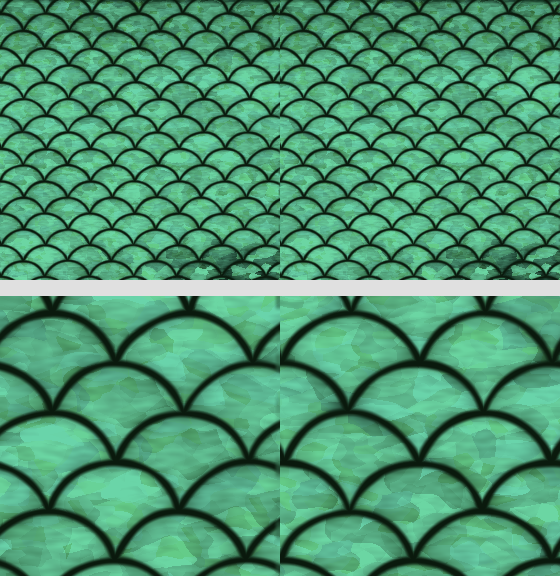
Top, the full canvas; bottom, a detail of the centre.
A WebGL 2 fragment shader for this pattern:

```glsl
#version 300 es
precision highp float;
// Green dragon scales: two identical square tiles side by side, each with
// staggered rows of circular arches whose pitch narrows towards the bottom.
// Dark outlines come from arch distances; paint from warped facets and noise.

uniform vec2 u_resolution;
out vec4 fragColor;

const float TILES = 2.0;
const float PITCH_TOP = 0.164;      // scale width, in tile widths
const float PITCH_BOTTOM = 0.157;
const float FIRST_X = 0.083;        // centre of the first scale
const float ROWS = 16.0;            // row density at the top
const float ROW_GAIN = 1.0;         // extra rows gained towards the bottom
const float ROW_PHASE = 0.21;
const float ROW_RATIO = 0.37;       // row height over scale width
const float ARCH_RADIUS = 0.523;    // in scale widths
const float LINE_HALF = 0.026;
const float LINE_SOFT = 0.018;
const float RIM_WIDTH = 0.045;
const vec2 FACETS = vec2(24.0, 42.0);
const vec3 OLIVE = vec3(0.29, 0.62, 0.28);
const vec3 TEAL = vec3(0.35, 0.71, 0.62);
const vec3 RAMP[6] = vec3[6](
    vec3(0.04, 0.10, 0.05), vec3(0.08, 0.22, 0.14), vec3(0.18, 0.38, 0.27),
    vec3(0.27, 0.55, 0.40), vec3(0.35, 0.69, 0.53), vec3(0.42, 0.84, 0.64));

vec2 hash2(vec2 p) {
    vec3 q = fract(p.xyx * vec3(0.1031, 0.1030, 0.0973));
    q += dot(q, q.yzx + 33.33);
    return fract((q.xx + q.yz) * q.zy);
}

float corner(vec2 cell, vec2 offset) {
    return dot(hash2(cell) * 2.0 - 1.0, offset);
}

// Gradient noise, about -0.7 to 0.7
float noise(vec2 p) {
    vec2 i = floor(p), f = fract(p);
    vec2 s = f * f * f * (f * (f * 6.0 - 15.0) + 10.0);
    vec2 e = vec2(0.0, 1.0);
    return mix(mix(corner(i, f), corner(i + e.yx, f - e.yx), s.x),
               mix(corner(i + e, f - e), corner(i + 1.0, f - 1.0), s.x), s.y);
}

// Random pair for the nearest facet point
vec2 facet(vec2 p) {
    vec2 home = floor(p), nearest = home;
    float best = 9.0;
    for (int y = -1; y <= 1; y++)
        for (int x = -1; x <= 1; x++) {
            vec2 cell = home + vec2(x, y);
            vec2 d = cell + hash2(cell) - p;
            if (dot(d, d) < best) { best = dot(d, d); nearest = cell; }
        }
    return hash2(nearest + 71.0);
}

// Signed distance to the arches of one row (positive inside), and column
vec2 arch(vec2 grid, float row) {
    float x = grid.x + 0.5 * mod(row, 2.0);
    float column = floor(x + 0.5);
    vec2 q = vec2(x - column, (grid.y - row) * ROW_RATIO);
    return vec2(ARCH_RADIUS - length(q - vec2(0.0, ARCH_RADIUS)), column);
}

vec3 ramp(float tone) {
    vec3 color = RAMP[0];
    for (int i = 1; i < 6; i++)
        color = mix(color, RAMP[i], clamp(tone - float(i - 1), 0.0, 1.0));
    return color;
}

void main() {
    vec2 uv = gl_FragCoord.xy / u_resolution;
    vec2 tile = vec2(fract(uv.x * TILES), 1.0 - uv.y);   // y runs downwards
    float pitch = mix(PITCH_TOP, PITCH_BOTTOM, tile.y);

    // Scale grid with a slightly hand-drawn wobble
    vec2 grid = vec2((tile.x - FIRST_X) / pitch,
                     tile.y * (ROWS + ROW_GAIN * tile.y) + ROW_PHASE);
    grid += 0.06 * vec2(noise(tile * 9.0), noise(tile * 8.0 + 40.0));

    // Lower rows overlap the rows above
    float row = floor(grid.y);
    if (arch(grid, row).x < 0.0) row -= 1.0;
    vec2 own = arch(grid, row);
    float below = -arch(grid, row + 1.0).x;
    float edge = min(own.x, below);
    vec2 id = hash2(vec2(own.y, row) + 20.0);

    // Angular paint patches, broken at each scale
    vec2 paint = tile * FACETS + id * 9.0 + 5.0;
    vec2 warp = vec2(noise(paint * 0.8), noise(paint * 0.8 + 31.0));
    vec2 patchA = facet(paint + warp * 0.8);
    vec2 patchB = facet(paint * 1.9 + warp + 17.0);
    float strokes = noise(tile * vec2(45.0, 150.0) + id * 20.0);
    float broad = noise(tile * vec2(5.0, 8.0) + 12.0);

    // Tone: patches, rim shading, darker top and lower right
    float tone = 4.55 + (patchA.x - 0.5) * 1.1 + (patchB.x - 0.5) * 0.6;
    tone += strokes * 0.8 + broad * 0.7 + (id.x - 0.5) * 0.35;
    tone -= 1.5 * exp(-max(own.x - LINE_HALF, 0.0) / RIM_WIDTH);
    tone -= 1.1 * exp(-max(below - LINE_HALF, 0.0) / RIM_WIDTH);
    float top = 1.0 - smoothstep(0.0, 0.32, tile.y);
    tone -= top * (0.75 + 0.5 * tile.x + broad);
    float corners = smoothstep(0.80, 0.95, tile.y) * smoothstep(0.1, 1.0, tile.x);
    tone -= corners * 2.2 * smoothstep(0.35, 0.75, patchA.y);
    tone -= 1.3 * (1.0 - smoothstep(0.0, 0.015, tile.y));

    // Hue drift, then outlines
    vec3 color = ramp(clamp(tone, 1.0, 5.0));
    float light = clamp(tone / 4.3, 0.2, 1.15);
    color = mix(color, OLIVE * light, smoothstep(0.68, 0.95, patchB.y) * (0.35 + 0.35 * top));
    color = mix(color, TEAL * light, smoothstep(0.6, 0.9, patchA.y) * 0.4);
    float soft = max(LINE_SOFT, TILES / (u_resolution.x * pitch));
    float width = LINE_HALF + 0.012 * noise(tile * 30.0);
    float line = 1.0 - smoothstep(width - soft, width + soft, edge);
    color = mix(color, RAMP[0], line);

    // Ragged seam at the right edge of each tile
    float seam = smoothstep(0.992, 0.998, tile.x) * smoothstep(-0.1, 0.2, noise(tile * vec2(3.0, 40.0)));
    fragColor = vec4(mix(color, RAMP[2], seam * 0.6), 1.0);
}
```
